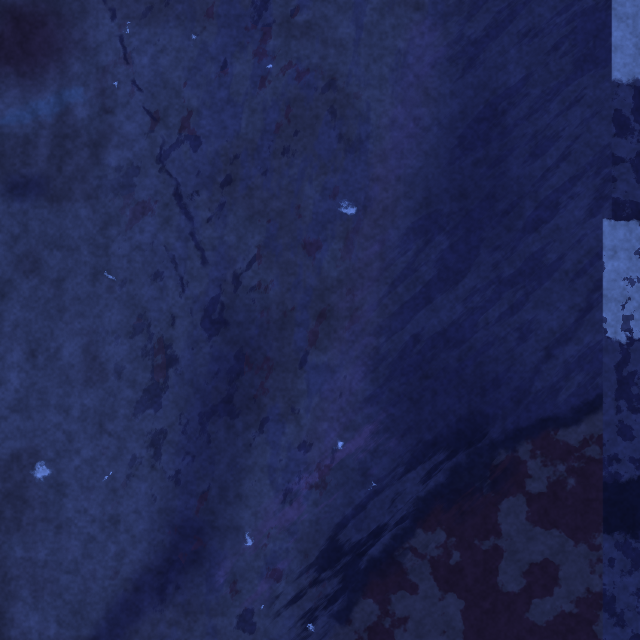
Reproduce this texture procedurally as a WebGL 1 fragment shader.

```glsl
precision highp float;
// Dark blue weathered rock face with diagonal streaks, faults, cracks and a pale right margin.
uniform vec2 u_resolution;

const vec3 SLATE = vec3(0.16, 0.2, 0.365);
const vec3 NAVY = vec3(0.12, 0.15, 0.325);
const vec3 GREY_BLUE = vec3(0.13, 0.15, 0.28);
const vec3 DEEP = vec3(0.075, 0.09, 0.24);
const vec3 INK = vec3(0.045, 0.06, 0.17);
const vec3 MAROON = vec3(0.1, 0.08, 0.18);
const vec3 VIOLET = vec3(0.19, 0.19, 0.4);
const vec3 AZURE = vec3(0.16, 0.26, 0.49);
const vec3 PALE = vec3(0.25, 0.33, 0.55);

float hash(vec2 p) {
  return fract(sin(dot(p, vec2(127.1, 311.7))) * 43758.5453);
}

float noise(vec2 p) {
  vec2 i = floor(p), f = fract(p);
  f = f * f * (3.0 - 2.0 * f);
  return mix(mix(hash(i), hash(i + vec2(1, 0)), f.x),
             mix(hash(i + vec2(0, 1)), hash(i + 1.0), f.x), f.y);
}

float fbm(vec2 p) {
  float sum = 0.0, amp = 0.5;
  for (int i = 0; i < 5; i++) {
    sum += amp * noise(p);
    p = mat2(0.8, 0.6, -0.6, 0.8) * p * 2.03 + 7.3;
    amp *= 0.55;
  }
  return sum / 1.06;
}

vec2 jitter(vec2 p) {
  return vec2(fbm(p), fbm(p + 20.0)) - 0.5;
}

// Noise stretched along the given angle.
float streaks(vec2 p, float angle, vec2 scale) {
  vec2 along = vec2(cos(angle), sin(angle));
  return fbm(vec2(dot(p, along), dot(p, vec2(-along.y, along.x))) * scale);
}

// Soft line of the given half width from a to b.
float stroke(vec2 p, vec2 a, vec2 b, float width) {
  vec2 d = b - a;
  float t = clamp(dot(p - a, d) / dot(d, d), 0.0, 1.0);
  return 1.0 - smoothstep(0.2 * width, width, length(p - a - d * t));
}

float blot(vec2 p, vec2 center, vec2 radius) {
  return 1.0 - smoothstep(0.2, 1.0, length((p - center) / radius));
}

float band(float x, float low, float high, float soft) {
  return smoothstep(low - soft, low + soft, x) * (1.0 - smoothstep(high - soft, high + soft, x));
}

vec3 rockFace(vec2 p, vec2 q, float steep, float slanted) {
  float side = smoothstep(-0.06, 0.08, q.x - 0.45 - 0.25 * q.y);
  float left = 1.0 - side;
  vec3 color = mix(SLATE, NAVY, side);
  color = mix(color, GREY_BLUE, 0.6 * left * smoothstep(0.48, 0.62, fbm(p * 8.0 + 2.0)));
  color = mix(color, NAVY, 0.8 * left * smoothstep(0.47, 0.62, steep) * smoothstep(0.15, 0.4, p.x));
  color = mix(color, DEEP, 0.75 * side * smoothstep(0.47, 0.65, slanted));
  color = mix(color, VIOLET, 0.6 * stroke(q, vec2(0.5, 0.3), vec2(0.67, 0.93), 0.05) * slanted);
  // Broad shadows, then a pale streaked ledge.
  color = mix(color, DEEP, 0.65 * blot(q, vec2(0.72, 0.37), vec2(0.2, 0.16)));
  color = mix(color, DEEP, 0.45 * blot(q, vec2(0.76, 0.72), vec2(0.12, 0.2)));
  color = mix(color, DEEP, 0.45 * stroke(q, vec2(0.3, 0.12), vec2(0.37, 0.48), 0.09));
  color = mix(color, DEEP, 0.7 * stroke(q, vec2(0.16, 0), vec2(0.3, 0.16), 0.045));
  color = mix(color, VIOLET, 0.8 * stroke(q, vec2(0.38, 0.09), vec2(0.58, 0.32), 0.06) * smoothstep(0.46, 0.6, slanted));
  // Stained upper left corner with a blue seam.
  color = mix(color, MAROON, 0.8 * blot(q, vec2(0.03, 0.93), vec2(0.13, 0.1)));
  color = mix(color, AZURE, 0.5 * stroke(q, vec2(0, 0.81), vec2(0.12, 0.845), 0.02));
  color = mix(color, DEEP, 0.6 * blot(q, vec2(0.04, 0.71), vec2(0.06, 0.04)));
  // Small dark pits, some of them rusty.
  float pits = smoothstep(0.61, 0.7, streaks(p, 1.2, vec2(24, 42))) * band(p.x, 0.2, 0.55, 0.1);
  color = mix(color, mix(DEEP, MAROON * 1.3, step(0.55, noise(p * 12.0))), 0.7 * pits);
  return color * (0.75 + 0.5 * mix(steep, slanted, 0.2 + 0.6 * side));
}

vec3 addFaults(vec3 color, vec2 p, vec2 q, float slanted) {
  float faultLine = min(0.03 + 1.24 * (q.x - 0.53), 0.29 + 0.41 * (q.x - 0.74));
  vec3 ground = mix(MAROON, GREY_BLUE, smoothstep(0.49, 0.57, fbm(p * 20.0 + 4.0)));
  color = mix(color, ground, smoothstep(-0.01, 0.015, faultLine - q.y));
  vec2 bend = vec2(0.74, 0.29);
  float shade = stroke(q, vec2(0.48, 0.05), bend, 0.09) * smoothstep(0.4, 0.58, slanted);
  float fault = max(stroke(q, vec2(0.53, 0.03), bend, 0.02), stroke(q, bend, vec2(0.96, 0.38), 0.02));
  color = mix(color, INK, 0.85 * max(shade, fault));
  color = mix(color, DEEP, 0.6 * stroke(q, vec2(0.79, 0.35), vec2(0.96, 0.57), 0.012));
  // Thin broken cracks on the left.
  vec2 fork = vec2(0.27, 0.72);
  float crack = max(stroke(q, vec2(0.15, 1.02), fork, 0.006), stroke(q, fork, vec2(0.35, 0.5), 0.008));
  crack = max(crack, stroke(q, vec2(0.26, 0.62), vec2(0.31, 0.46), 0.005));
  return mix(color, DEEP, 0.8 * crack * smoothstep(0.3, 0.6, noise(p * 45.0)));
}

vec3 addMargin(vec3 color, vec2 p) {
  float ragged = p.y + 0.05 * (fbm(p * 40.0) - 0.5);
  float inside = smoothstep(-0.0015, 0.0015, p.x - 0.942 - 0.014 * step(0.66, p.y));
  vec3 strip = mix(NAVY, DEEP, smoothstep(0.47, 0.55, fbm(p * 40.0 + 11.0)));
  strip = mix(strip, INK, band(ragged, 0.16, 0.25, 0.005));
  float pale = max(smoothstep(0.87, 0.88, ragged), band(ragged, 0.47, 0.65, 0.004));
  float holes = smoothstep(0.59, 0.63, fbm(p * 48.0 + 3.0)) * step(p.y, 0.7);
  return mix(color, mix(strip, PALE * 1.1, pale * (1.0 - 0.85 * holes)), inside);
}

void main() {
  vec2 p = gl_FragCoord.xy / u_resolution;
  vec2 q = p + 0.045 * jitter(p * 9.0) + 0.022 * jitter(p * 50.0);
  float steep = streaks(p, 1.45, vec2(13, 34)), slanted = streaks(p, 0.75, vec2(13, 60));
  vec3 color = addFaults(rockFace(p, q, steep, slanted), p, q, slanted);
  // Scattered bright mineral specks.
  for (int i = 0; i < 14; i++) {
    float id = float(i);
    vec2 center = vec2(0.03 + 0.6 * hash(vec2(id, 1)), hash(vec2(id, 5)));
    float size = mix(0.005, 0.017, pow(hash(vec2(id, 9)), 2.0));
    float speck = blot(p + 0.03 * jitter(p * 80.0), center, vec2(size));
    color = mix(color, mix(AZURE, PALE * 1.6, speck), 0.8 * speck);
  }
  color = addMargin(color, p);
  // Fine mineral grain.
  color *= 1.0 + 0.4 * (fbm(p * 75.0) - 0.5) + 0.16 * (noise(p * 210.0) - 0.5);
  gl_FragColor = vec4(color, 1.0);
}
```
